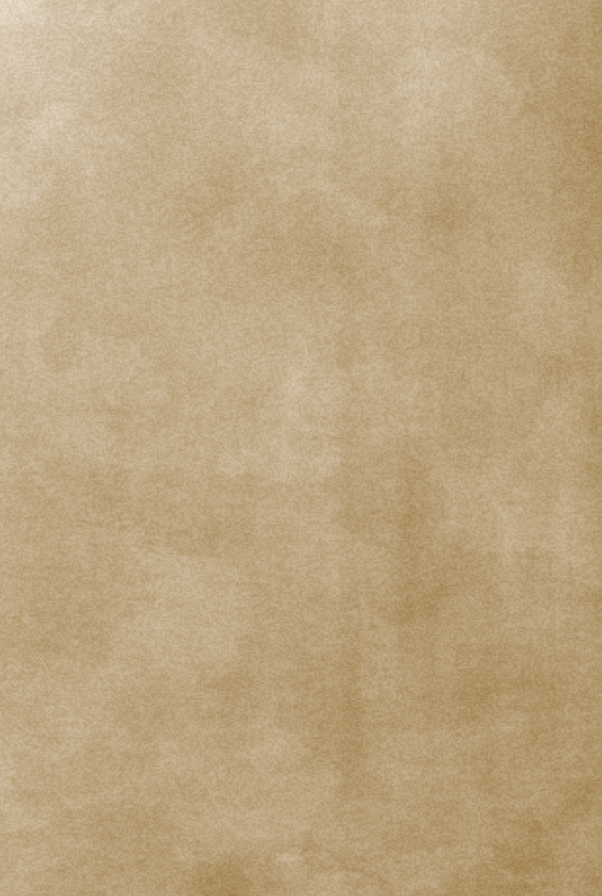
Reproduce this texture procedurally as a WebGL 1 fragment shader.

```glsl
precision highp float;

uniform vec2 u_resolution;

const vec3 DARK_OCHRE = vec3(0.67, 0.56, 0.38);
const vec3 PALE_CREAM = vec3(0.81, 0.74, 0.63);

float hash(vec2 p) {
  vec3 q = fract(vec3(p.xyx) * 0.1031);
  q += dot(q, q.yzx + 33.33);
  return fract((q.x + q.y) * q.z);
}

float noise(vec2 p) {
  vec2 cell = floor(p);
  vec2 f = fract(p);
  f = f * f * (3.0 - 2.0 * f);
  float low = mix(hash(cell), hash(cell + vec2(1.0, 0.0)), f.x);
  float high = mix(hash(cell + vec2(0.0, 1.0)), hash(cell + 1.0), f.x);
  return mix(low, high, f.y);
}

// Layered noise, centred on zero
float fbm(vec2 p) {
  float sum = 0.0;
  float weight = 0.5;
  for (int i = 0; i < 6; i++) {
    sum += weight * (noise(p) - 0.5);
    p = mat2(1.6, 1.2, -1.2, 1.6) * p + 17.3;
    weight *= 0.55;
  }
  return sum;
}

// Soft blotch with a ragged edge
float stain(vec2 p, float threshold, float softness) {
  vec2 warp = vec2(fbm(p * 1.7 + 4.0), fbm(p * 1.7 + 31.0));
  return smoothstep(threshold, threshold + softness, fbm(p + warp * 0.9));
}

// Thin wandering line along the zero level of the noise
float crease(vec2 p, float width) {
  return 1.0 - smoothstep(0.0, width, abs(fbm(p)));
}

// Small torn chips, at most one in each cell
float flakes(vec2 p, float density) {
  vec2 cell = floor(p);
  vec2 centre = 0.3 + 0.4 * vec2(hash(cell + 5.0), hash(cell + 9.0));
  vec2 d = (fract(p) - centre) * vec2(1.0, 2.4);
  float radius = 0.13 + 0.35 * fbm(p * 9.0);
  float chip = 1.0 - smoothstep(radius - 0.05, radius + 0.05, length(d));
  return chip * step(hash(cell + 2.0), density);
}

// Broad light falling from the upper left
float lighting(vec2 uv) {
  float tone = 0.50 + 0.52 * (uv.y - 0.5) - 0.38 * (uv.x - 0.5);
  tone += 0.32 * exp(-5.0 * length((uv - vec2(0.0, 0.95)) * vec2(1.0, 1.4)));
  tone -= 0.30 * smoothstep(0.65, 1.05, uv.x) * smoothstep(0.6, 1.0, uv.y);
  tone -= 0.10 * smoothstep(0.90, 1.0, uv.x);
  return tone - 0.08 * smoothstep(0.08, 0.0, uv.y);
}

// Fibres and speckle of the paper
float grain(vec2 p) {
  float speckle = noise(p * vec2(460.0, 505.0)) - 0.5;
  float fibre = noise(p * vec2(170.0, 290.0) + 61.0) - 0.5;
  return 0.44 * speckle + 0.17 * fibre;
}

void main() {
  vec2 uv = gl_FragCoord.xy / u_resolution;
  vec2 p = gl_FragCoord.xy / u_resolution.y;
  float lower = smoothstep(0.65, 0.2, uv.y);
  float right = smoothstep(0.2, 0.7, uv.x);

  float tone = lighting(uv);

  // Clouds and water stains
  tone += 0.52 * fbm(p * 4.0 + 8.0) + 0.46 * fbm(p * 13.0 + 40.0);
  tone -= 0.18 * stain(p * vec2(4.5, 6.0) + 12.0, 0.07, 0.09) * (0.5 + 0.5 * lower);
  tone += 0.15 * stain(p * vec2(6.0, 7.5) + 55.0, 0.08, 0.07);

  // Faint vertical wash and horizontal brushing
  float wash = fbm(p * vec2(46.0, 5.0) + 23.0);
  float brushing = fbm(vec2(p.x + 0.25 * p.y, p.y) * vec2(16.0, 90.0) + 70.0);
  tone += 0.30 * wash * (0.35 + 0.65 * right);
  tone += 0.28 * brushing * (0.3 + 0.7 * lower);

  // Wrinkles and pale chips
  float worn = smoothstep(0.0, 0.12, fbm(p * 6.0 + 90.0));
  tone -= 0.11 * worn * crease(p * vec2(9.0, 15.0) + 3.0, 0.015);
  tone += 0.24 * lower * flakes(p * 11.0 + 7.0, 0.05);

  tone += grain(p);
  gl_FragColor = vec4(mix(DARK_OCHRE, PALE_CREAM, tone), 1.0);
}
```
